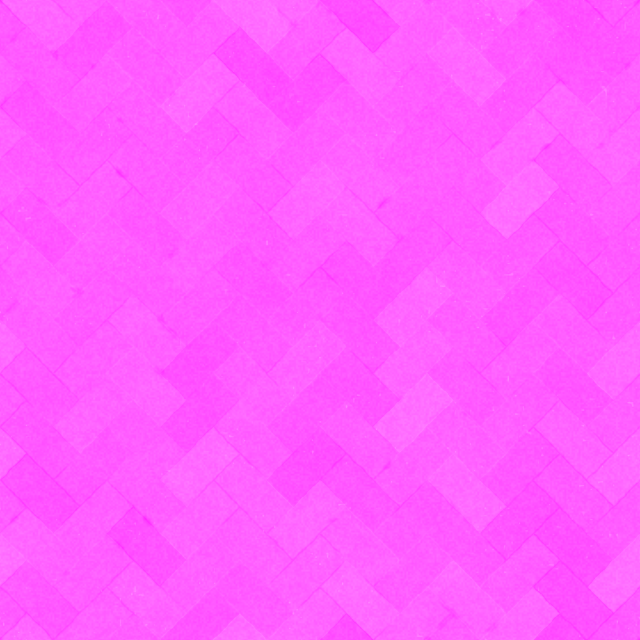
This texture is drawn by a Shadertoy shader. Its source:

```glsl
// Diagonal herringbone paving of two-to-one bricks in worn magenta tones.

#define REPEATS_ACROSS 6.0    // zigzags across; twice as many brick rows down
#define BASE_GREEN 0.368      // mean green level, red and blue stay full
#define BRICK_CONTRAST 0.125  // tone range between bricks
#define CLOUD_CONTRAST 0.06   // broad staining
#define GRAIN_CONTRAST 0.10   // fine sandy grain
#define JOINT_WIDTH 0.028     // half width of a joint, in brick widths
#define JOINT_DARK 0.075
#define JOINT_LIGHT 0.03
#define CHIP_DEPTH 0.08       // dark damage along the joints
#define SPECK_LIGHT 0.11      // small pale specks
#define EDGE_WOBBLE 0.0022    // raggedness of brick edges, in canvas widths
#define SAMPLES 2             // antialiasing samples per side

float hash(vec2 p) {
    vec3 q = fract(vec3(p.xyx) * 0.1031);
    q += dot(q, q.yzx + 33.33);
    return fract((q.x + q.y) * q.z);
}

// Smooth value noise that wraps around the unit square.
float noise(vec2 p, float freq, float seed) {
    vec2 i = floor(p * freq);
    vec2 f = fract(p * freq);
    f = f * f * (3.0 - 2.0 * f);
    vec2 lo = mod(i, freq) + seed;
    vec2 hi = mod(i + 1.0, freq) + seed;
    return mix(mix(hash(lo), hash(vec2(hi.x, lo.y)), f.x),
               mix(hash(vec2(lo.x, hi.y)), hash(hi), f.x), f.y);
}

// Finds the brick at p: xy = wrapped identity, z = distance to its edge.
vec3 herringbone(vec2 p) {
    vec2 grid = vec2(p.x + p.y, p.y - p.x) * REPEATS_ACROSS * 2.0;
    vec2 cell = floor(grid);
    float phase = mod(cell.x - cell.y, 4.0);
    bool alongX = phase < 0.5 || phase > 2.5;

    // Step back from the second half of a brick to its first cell.
    if (phase < 0.5) cell.x -= 1.0;
    else if (phase < 1.5) cell.y -= 1.0;

    vec2 halfSize = alongX ? vec2(1.0, 0.5) : vec2(0.5, 1.0);
    vec2 center = cell + halfSize;
    vec2 inset = halfSize - abs(grid - center);
    vec2 id = mod(vec2(center.x - center.y, center.x + center.y),
                  REPEATS_ACROSS * 4.0) * 2.0;
    return vec3(id, min(inset.x, inset.y));
}

float pavingGreen(vec2 p) {
    // Ragged brick outlines
    vec2 wobble = vec2(noise(p, 90.0, 11.0), noise(p, 90.0, 57.0)) - 0.5;
    vec3 brick = herringbone(p + wobble * EDGE_WOBBLE);

    // Tone of each brick
    float tone = 0.5 * (hash(brick.xy + 3.0) + hash(brick.xy + 71.0)) - 0.5;
    float green = BASE_GREEN + BRICK_CONTRAST * tone;

    // Broad stains and sandy grain
    float cloud = 0.6 * noise(p, 7.0, 5.0) + 0.4 * noise(p, 28.0, 29.0);
    float grain = 0.65 * noise(p, 360.0, 17.0) + 0.35 * noise(p, 150.0, 43.0);
    green += CLOUD_CONTRAST * (cloud - 0.5);
    green += GRAIN_CONTRAST * (grain - 0.5);

    // Joints fade between pale dust and dark gaps
    float joint = 1.0 - smoothstep(0.0, JOINT_WIDTH * 1.6, brick.z);
    float gap = smoothstep(0.35, 0.75, noise(p, 14.0, 83.0));
    green += joint * mix(JOINT_LIGHT, -JOINT_DARK, gap);

    // Sparse chips beside the joints
    float chip = smoothstep(0.72, 0.9, noise(p, 48.0, 101.0));
    chip *= smoothstep(0.45, 0.75, noise(p, 9.0, 131.0));
    green -= CHIP_DEPTH * chip * (1.0 - smoothstep(0.03, 0.12, brick.z));

    // Pale specks
    float speck = smoothstep(0.88, 0.98, noise(p, 170.0, 151.0));
    speck *= smoothstep(0.5, 0.8, noise(p, 24.0, 173.0));
    return green + SPECK_LIGHT * speck;
}

void mainImage(out vec4 fragColor, in vec2 fragCoord) {
    float green = 0.0;
    for (int y = 0; y < SAMPLES; y++) {
        for (int x = 0; x < SAMPLES; x++) {
            vec2 offset = (vec2(x, y) + 0.5) / float(SAMPLES) - 0.5;
            green += pavingGreen((fragCoord + offset) / iResolution.xy);
        }
    }
    green /= float(SAMPLES * SAMPLES);
    fragColor = vec4(1.0, clamp(green, 0.0, 1.0), 1.0, 1.0);
}
```
